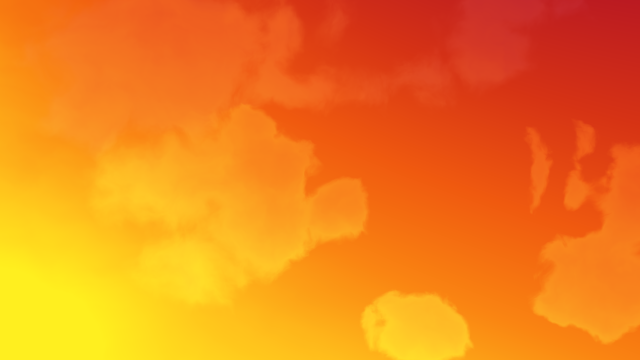
Write a Shadertoy shader that draws this texture.

```glsl
// Sunset sky: a diagonal red-to-yellow glow with billowing, warm-lit clouds.

// Sky ramp, from the cool corner to the glow
const vec3 RAMP[6] = vec3[6](
    vec3(0.73, 0.10, 0.13), vec3(0.84, 0.20, 0.08), vec3(0.94, 0.35, 0.06),
    vec3(0.98, 0.52, 0.07), vec3(1.00, 0.76, 0.11), vec3(1.00, 0.94, 0.12));
const vec3 HAZE = vec3(0.0, 0.025, 0.065);
const vec2 GLOW_CENTRE = vec2(0.08, 0.16);
const float GLOW_GAIN = 0.13;

// Cloud masses: centre xy, radii zw, in canvas heights
const vec4 LOW_PUFFS[11] = vec4[11](
    vec4(0.69, 0.64, 0.10, 0.065), vec4(0.72, 0.525, 0.16, 0.13),
    vec4(0.93, 0.42, 0.075, 0.075), vec4(0.72, 0.40, 0.16, 0.13),
    vec4(0.50, 0.51, 0.19, 0.13), vec4(0.54, 0.25, 0.11, 0.085),
    vec4(1.17, 0.085, 0.135, 0.10), vec4(1.66, 0.20, 0.17, 0.135),
    vec4(1.76, 0.445, 0.10, 0.14), vec4(1.60, 0.535, 0.03, 0.07),
    vec4(1.50, 0.535, 0.025, 0.05));
const vec4 HIGH_PUFFS[11] = vec4[11](
    vec4(0.44, 0.86, 0.35, 0.19), vec4(0.25, 0.72, 0.14, 0.13),
    vec4(0.78, 0.91, 0.06, 0.17), vec4(0.77, 0.77, 0.13, 0.065),
    vec4(0.88, 0.77, 0.05, 0.05), vec4(0.99, 0.74, 0.065, 0.045),
    vec4(1.20, 0.79, 0.095, 0.075), vec4(1.38, 0.88, 0.11, 0.12),
    vec4(1.43, 0.985, 0.17, 0.09), vec4(0.94, 0.93, 0.035, 0.04),
    vec4(0.46, 0.68, 0.12, 0.08));
const float MERGE = 0.025;       // roundness where puffs join
const float LOW_RUFFLE = 0.10;   // edge displacement by noise
const float HIGH_RUFFLE = 0.12;
const float LOW_LIFT = 0.09;     // brightening along the ramp
const float HIGH_LIFT = 0.055;
const float RIM_LIFT = 0.065;
const float RIM_WIDTH = 0.035;

float hash(vec2 p) {
    return fract(sin(dot(p, vec2(127.1, 311.7))) * 43758.5453);
}

float noise(vec2 p) {
    vec2 i = floor(p), f = fract(p);
    f = f * f * (3.0 - 2.0 * f);
    return mix(mix(hash(i), hash(i + vec2(1, 0)), f.x),
               mix(hash(i + vec2(0, 1)), hash(i + vec2(1, 1)), f.x), f.y);
}

float fbm(vec2 p) {
    float sum = 0.0, gain = 0.5;
    for (int i = 0; i < 5; i++) {
        sum += gain * noise(p);
        p = mat2(1.6, 1.2, -1.2, 1.6) * p + 7.3;
        gain *= 0.5;
    }
    return sum;
}

float smoothMin(float a, float b) {
    float h = max(MERGE - abs(a - b), 0.0) / MERGE;
    return min(a, b) - h * h * MERGE * 0.25;
}

// Approximate signed distance to the union of elliptical puffs
float puffField(vec2 p, vec4 puffs[11]) {
    float d = 10.0;
    for (int i = 0; i < 11; i++) {
        vec2 q = (p - puffs[i].xy) / puffs[i].zw;
        d = smoothMin(d, (length(q) - 1.0) * min(puffs[i].z, puffs[i].w));
    }
    return d;
}

vec3 skyRamp(float heat) {
    float h = clamp(heat, 0.0, 0.999) * 5.0;
    int i = int(h);
    return mix(RAMP[i], RAMP[i + 1], fract(h));
}

float skyHeat(vec2 uv, vec2 p) {
    float bottom = 1.0 - 0.42 * uv.x;
    float top = 0.55 - 0.95 * uv.x + 0.4 * uv.x * uv.x;
    vec2 g = (p - GLOW_CENTRE) / vec2(0.38, 0.24);
    return mix(bottom, top, uv.y) + GLOW_GAIN * exp(-dot(g, g));
}

void mainImage(out vec4 fragColor, in vec2 fragCoord) {
    vec2 uv = fragCoord / iResolution.xy;
    vec2 p = fragCoord / iResolution.y;

    // Shared turbulence
    vec2 warp = vec2(fbm(p * 7.0), fbm(p * 7.0 + 31.0)) - 0.48;
    float ruffle = fbm(p * 13.0 + warp * 1.5) - 0.48;
    float body = fbm(p * 6.0 + warp * 2.0 + 12.0) - 0.48;
    float veil = fbm(p * vec2(3.0, 7.0) + warp + 5.0) - 0.48;

    // Cloud fields; crisp on the right, dissolving to the lower left
    float low = puffField(p + warp * 0.07, LOW_PUFFS) + ruffle * LOW_RUFFLE;
    float high = puffField(p + warp * 0.09, HIGH_PUFFS) + ruffle * HIGH_RUFFLE;
    float fade = smoothstep(0.85, 0.45, p.x + 0.35 * (p.y - 0.4));
    float softness = mix(0.014, 0.055, fade);
    float lowMask = smoothstep(softness, -softness, low);
    float highMask = smoothstep(0.025, -0.045, high);

    // Warm light gathered near the cloud edges
    float rim = lowMask * exp(-max(-low, 0.0) / RIM_WIDTH) * (1.0 - 0.6 * fade);
    float highRim = highMask * smoothstep(0.5, 0.8, p.x) * smoothstep(1.1, 0.8, p.x);

    float heat = skyHeat(uv, p);
    heat += veil * 0.09 * smoothstep(1.3, 0.2, p.x);
    heat += lowMask * (LOW_LIFT + body * 0.11) + rim * RIM_LIFT;
    heat += (1.0 - lowMask) * highMask * (HIGH_LIFT * smoothstep(0.1, 0.7, p.x) + body * 0.10);
    heat += highRim * 0.05;

    vec3 colour = skyRamp(heat);
    colour += HAZE * max(lowMask * 0.7, highMask);
    fragColor = vec4(clamp(colour, 0.0, 1.0), 1.0);
}
```
